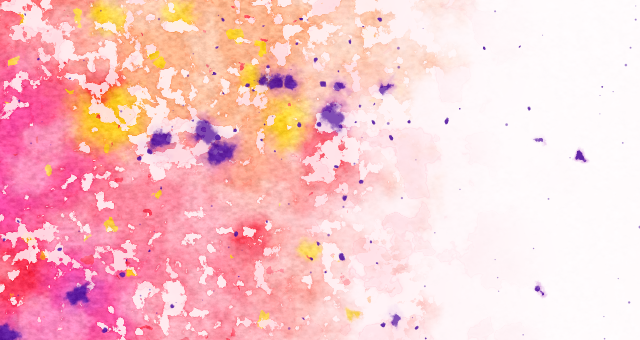
A Shadertoy shader for this background:

```glsl
// Watercolour spatter: magenta, rose and peach washes fade rightward into white paper.
// Warped fractal noise shapes the washes, ragged blots and unpainted flecks;
// jittered grids scatter the small drops. Lengths are in canvas heights.

const vec3 PAPER   = vec3(1.00, 0.985, 0.99);
const vec3 PEACH   = vec3(1.00, 0.71, 0.55);
const vec3 ROSE    = vec3(1.00, 0.54, 0.63);
const vec3 CORAL   = vec3(1.00, 0.35, 0.48);
const vec3 MAGENTA = vec3(0.98, 0.28, 0.66);
const vec3 BLUSH   = vec3(1.00, 0.74, 0.80);
const vec3 YELLOW  = vec3(1.00, 0.84, 0.08);
const vec3 RED     = vec3(0.97, 0.16, 0.27);
const vec3 LILAC   = vec3(0.72, 0.30, 0.76);
const vec3 VIOLET  = vec3(0.32, 0.08, 0.62);

const float FADE_START = 0.72;   // where the strong washes begin to thin
const float FADE_END   = 1.34;   // where only a faint blush remains
const float FLECK_SCALE = 34.0;
const float FLECK_LEVEL = 0.61;
const float GRAIN = 0.20;

// Main blots: centre and radius
const vec3 VIOLET_BLOTS[14] = vec3[14](
    vec3(0.850, 0.762, 0.024), vec3(0.797, 0.767, 0.025), vec3(0.975, 0.657, 0.031),
    vec3(1.000, 0.743, 0.018), vec3(0.600, 0.605, 0.030), vec3(0.645, 0.553, 0.036),
    vec3(0.466, 0.578, 0.028), vec3(0.238, 0.135, 0.032), vec3(1.132, 0.748, 0.017),
    vec3(0.025, 0.015, 0.030), vec3(1.157, 0.064, 0.014), vec3(1.718, 0.537, 0.010),
    vec3(1.586, 0.596, 0.010), vec3(1.581, 0.154, 0.010));
const vec3 YELLOW_BLOTS[7] = vec3[7](
    vec3(0.522, 0.963, 0.045), vec3(0.319, 0.951, 0.045), vec3(0.319, 0.657, 0.100),
    vec3(0.748, 0.767, 0.040), vec3(0.850, 0.632, 0.070), vec3(1.042, 0.069, 0.018),
    vec3(0.907, 0.265, 0.030));
const vec3 RED_BLOTS[5] = vec3[5](
    vec3(0.956, 0.571, 0.075), vec3(0.050, 0.190, 0.080), vec3(0.300, 0.755, 0.050),
    vec3(0.740, 0.300, 0.060), vec3(1.140, 0.605, 0.022));

float hash(vec2 p) {
    return fract(sin(dot(p, vec2(127.1, 311.7))) * 43758.5453);
}

float noise(vec2 p) {
    vec2 i = floor(p), f = fract(p);
    f = f * f * (3.0 - 2.0 * f);
    return mix(mix(hash(i), hash(i + vec2(1, 0)), f.x),
               mix(hash(i + vec2(0, 1)), hash(i + vec2(1, 1)), f.x), f.y);
}

float fbm(vec2 p) {
    float sum = 0.0, amp = 0.516;
    for (int i = 0; i < 5; i++) {
        sum += amp * noise(p);
        p = mat2(1.6, 1.2, -1.2, 1.6) * p + 7.3;
        amp *= 0.5;
    }
    return sum;
}

// Coverage of one blot, with an edge as wide as "soft" times its radius
float blot(vec2 p, vec3 b, float soft) {
    return 1.0 - smoothstep(1.0 - soft, 1.0 + soft, length(p - b.xy) / b.z);
}

// Round drops on a jittered grid; "chance" is the share of occupied cells
float drops(vec2 p, float scale, float chance, float radius) {
    vec2 cell = floor(p * scale);
    float cover = 0.0, aa = 0.8 / iResolution.y;
    for (int y = -1; y <= 1; y++)
    for (int x = -1; x <= 1; x++) {
        vec2 id = cell + vec2(x, y);
        vec2 centre = (id + vec2(hash(id + 3.1), hash(id + 8.7))) / scale;
        float r = radius * (0.25 + 0.75 * pow(hash(id + 5.9), 2.0));
        float d = length(p - centre) - r;
        cover = max(cover, step(hash(id + scale), chance) * (1.0 - smoothstep(-aa, aa, d)));
    }
    return cover;
}

void mainImage(out vec4 fragColor, in vec2 fragCoord) {
    vec2 p = fragCoord / iResolution.y;
    vec2 wide = vec2(fbm(p * 4.0 + 11.0), fbm(p * 4.0 + 37.0)) - 0.5;
    vec2 fine = vec2(fbm(p * 30.0 + 5.0), fbm(p * 30.0 + 61.0)) - 0.5;
    vec2 q = p + 0.25 * wide + 0.08 * fine;
    vec2 ragged = p + 0.06 * fine;

    // Broad washes
    vec3 wash = mix(ROSE, PEACH, smoothstep(0.32, 0.72, q.y + 0.25 * (q.x - 0.6)));
    wash = mix(wash, PEACH, 0.5 * smoothstep(0.60, 0.95, q.x));
    wash = mix(wash, CORAL, 0.85 * (1.0 - smoothstep(0.02, 0.42, q.x)));
    float magenta = 1.0 - smoothstep(0.0, 0.30, length((q - vec2(0.0, 0.46)) * vec2(1.0, 0.65)));
    magenta = max(magenta, 0.85 * blot(q, vec3(0.22, 0.08, 0.17), 0.8));
    wash = mix(wash, MAGENTA, magenta);
    wash = mix(wash, ROSE, 0.7 * blot(q, vec3(1.0, 0.50, 0.17), 0.7));

    // Yellow and red pools
    float yellow = 0.0, red = 0.0, violet = 0.0, halo = 0.0, pool = 0.0;
    for (int i = 0; i < 7; i++) yellow = max(yellow, blot(ragged, YELLOW_BLOTS[i], 0.55));
    for (int i = 0; i < 5; i++) {
        red = max(red, blot(ragged, RED_BLOTS[i], 0.5));
        pool = max(pool, blot(p, RED_BLOTS[i], 0.9));
    }
    float painted = 1.0 - smoothstep(0.85, 1.3, p.x);
    yellow = max(yellow, painted * drops(ragged, 11.0, 0.22, 0.020));
    red = max(red, painted * drops(ragged + 2.3, 16.0, 0.20, 0.014));
    wash = mix(wash, YELLOW, 0.85 * yellow);
    wash = mix(wash, RED, 0.75 * red);

    // Pigment thins out toward the right in ragged patches over a faint blush
    float patchy = fbm(p * 11.0 + 83.0) - 0.5;
    float reach = p.x - 0.16 * (p.y - 0.5) + 0.35 * wide.x + 0.55 * patchy;
    float thin = smoothstep(FADE_START, FADE_END, reach);
    float blush = 0.50 * (1.0 - smoothstep(0.95, 1.72, p.x + 0.35 * wide.y));
    float stain = fbm(p * 9.0 + 0.4 * wide + 19.0);
    float line = 1.0 - smoothstep(0.0, 0.016, abs(stain - 0.53));
    vec3 pale = mix(PAPER, BLUSH, blush * (0.30 + 0.55 * smoothstep(0.46, 0.60, stain) + 0.5 * line));
    float strength = max(1.0 - thin, 0.8 * max(yellow, red));

    // Small unpainted flecks in clusters, with darker pigment gathered round them
    float fleck = fbm(p * FLECK_SCALE + 2.0 * wide) + 0.75 * (fbm(p * 7.0 + 29.0) - 0.5);
    fleck += 0.06 * smoothstep(0.70, 1.15, p.x) + 0.06 * max(pool, yellow);
    fleck -= 0.09 * blot(p, vec3(0.62, 0.84, 0.16), 0.6);
    fleck -= 0.09 * blot(p, vec3(0.55, 0.36, 0.17), 0.6);
    float bare = smoothstep(FLECK_LEVEL, FLECK_LEVEL + 0.07, fleck);
    float rim = smoothstep(FLECK_LEVEL - 0.10, FLECK_LEVEL, fleck) * (1.0 - bare);
    wash *= mix(vec3(1.0), wash, 0.35 * rim);
    wash = mix(wash, PAPER, 0.34 * smoothstep(0.40, 0.68, fbm(p * 10.0 + 71.0)));
    vec3 col = mix(pale, wash, strength * (1.0 - 0.9 * bare));

    // Violet blots, lilac halos and loose droplets
    for (int i = 0; i < 14; i++) {
        vec3 b = VIOLET_BLOTS[i];
        violet = max(violet, blot(ragged, b, 0.30));
        halo = max(halo, blot(ragged, vec3(b.xy, b.z * 1.6), 0.6));
    }
    float cluster = 1.0 - smoothstep(0.08, 0.38, length((p - vec2(0.88, 0.73)) * vec2(0.8, 1.2)));
    float speck = drops(p + 0.02 * fine, 26.0, 0.008 + 0.02 * painted + 0.16 * cluster, 0.010);
    speck = max(speck, 0.6 * drops(p, 38.0, 0.025, 0.004));
    col = mix(col, LILAC, 0.45 * halo * (1.0 - 0.7 * bare));
    col = mix(col, VIOLET, 0.88 * max(violet * (1.0 - 0.2 * bare), speck));

    // Paper grain shows where there is pigment
    float grain = fbm(p * vec2(80.0, 110.0)) - 0.5;
    col += GRAIN * grain * (0.10 + strength) * (1.0 - bare);
    fragColor = vec4(clamp(col, 0.0, 1.0), 1.0);
}
```
